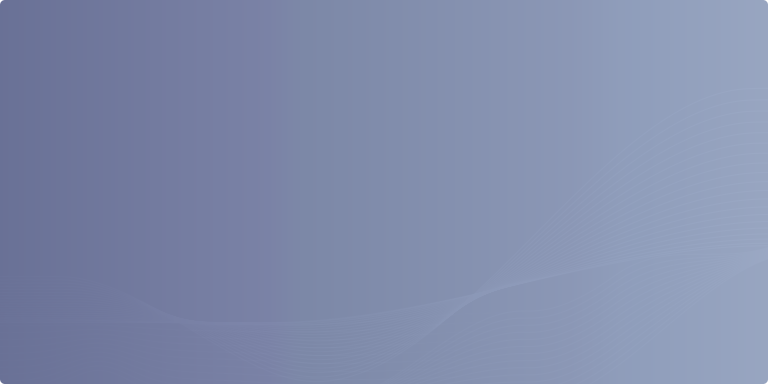
Give the GLSL for this background, as a Shadertoy shader.

```glsl
// Slate blue horizontal gradient with fans of faint wavy lines and rounded corners.

const float LINE_HALF_WIDTH = 0.0014; // in canvas heights

// Left to right gradient with a short hue turn after the first third.
vec3 backdrop(float x) {
    vec3 color = mix(vec3(0.413, 0.443, 0.588), vec3(0.481, 0.512, 0.652), clamp(x / 0.36, 0.0, 1.0));
    color = mix(color, vec3(0.487, 0.533, 0.655), smoothstep(0.345, 0.40, x));
    color = mix(color, vec3(0.548, 0.596, 0.714), clamp((x - 0.40) / 0.36, 0.0, 1.0));
    color = mix(color, vec3(0.562, 0.618, 0.733), smoothstep(0.74, 0.83, x));
    return mix(color, vec3(0.596, 0.648, 0.755), clamp((x - 0.83) / 0.17, 0.0, 1.0));
}

// Wide fan: dense near its core, with staggered crossings, open on the right.
float wideFan(float x, float t) {
    float core = 0.16 + 0.20 * smoothstep(0.35, 1.0, x);
    float shifted = x + 0.05 * (t - 0.5);
    float spread = 0.12 - 0.28 * smoothstep(0.1, 0.45, shifted) + 0.57 * smoothstep(0.45, 1.0, shifted);
    return core + pow(t, 1.4) * spread;
}

// Corner fan: climbs from the bottom edge and narrows toward the right.
float cornerFan(float x, float t) {
    float core = -0.05 + 0.39 * smoothstep(0.69, 1.04, x);
    float spread = 0.24 * smoothstep(0.42, 0.68, x) - 0.21 * smoothstep(0.8, 1.0, x);
    return core + t * spread;
}

// Low fan: sags across the left and ends in small hills at the bottom.
float lowFan(float x, float t) {
    float hill = exp(-pow((x - 0.13) / 0.06, 2.0));
    float core = 0.17 - 0.015 * smoothstep(0.0, 0.35, x) + 0.03 * smoothstep(0.4, 0.65, x);
    return core - t * (0.20 - 0.07 * hill + 0.06 * smoothstep(0.25, 0.65, x));
}

float fanHeight(int kind, float x, float t) {
    if (kind == 0) return wideFan(x, t);
    if (kind == 1) return cornerFan(x, t);
    return lowFan(x, t);
}

// Summed coverage of evenly spaced members of one fan.
float fanLines(int kind, int count, vec2 uv, float aspect, float pixel) {
    const float STEP = 0.002;
    float total = 0.0;
    for (int i = 0; i < count; i++) {
        float t = float(i) / float(count - 1);
        float y = fanHeight(kind, uv.x, t);
        float slope = (fanHeight(kind, uv.x + STEP, t) - y) / (STEP * aspect);
        float dist = abs(uv.y - y) / sqrt(1.0 + slope * slope);
        total += clamp(0.5 + (LINE_HALF_WIDTH - dist) / pixel, 0.0, 1.0);
    }
    return total;
}

float roundedBox(vec2 p, vec2 halfSize, float radius) {
    vec2 q = abs(p) - halfSize + radius;
    return length(max(q, 0.0)) + min(max(q.x, q.y), 0.0) - radius;
}

void mainImage(out vec4 fragColor, in vec2 fragCoord) {
    vec2 uv = fragCoord / iResolution.xy;
    float aspect = iResolution.x / iResolution.y;
    float pixel = 1.0 / iResolution.y;
    vec3 color = backdrop(uv.x);

    // Faint lines, strongest toward the right
    float lines = fanLines(0, 20, uv, aspect, pixel);
    lines += 0.7 * fanLines(1, 14, uv, aspect, pixel);
    lines += 0.6 * fanLines(2, 12, uv, aspect, pixel) * (1.0 - smoothstep(0.4, 0.75, uv.x));
    float strength = mix(0.4, 1.0, smoothstep(0.0, 0.6, uv.x));
    color += vec3(0.012, 0.013, 0.014) * strength * min(lines, 1.8);

    // White outside the rounded corners
    vec2 size = vec2(aspect, 1.0);
    float edge = roundedBox((uv - 0.5) * size, 0.5 * size, 0.013);
    color = mix(color, vec3(1.0), clamp(0.5 + edge / pixel, 0.0, 1.0) * step(0.0, edge + pixel)
        * step(0.5 * aspect - 0.013, abs(uv.x - 0.5) * aspect) * step(0.487, abs(uv.y - 0.5)));
    fragColor = vec4(color, 1.0);
}
```
